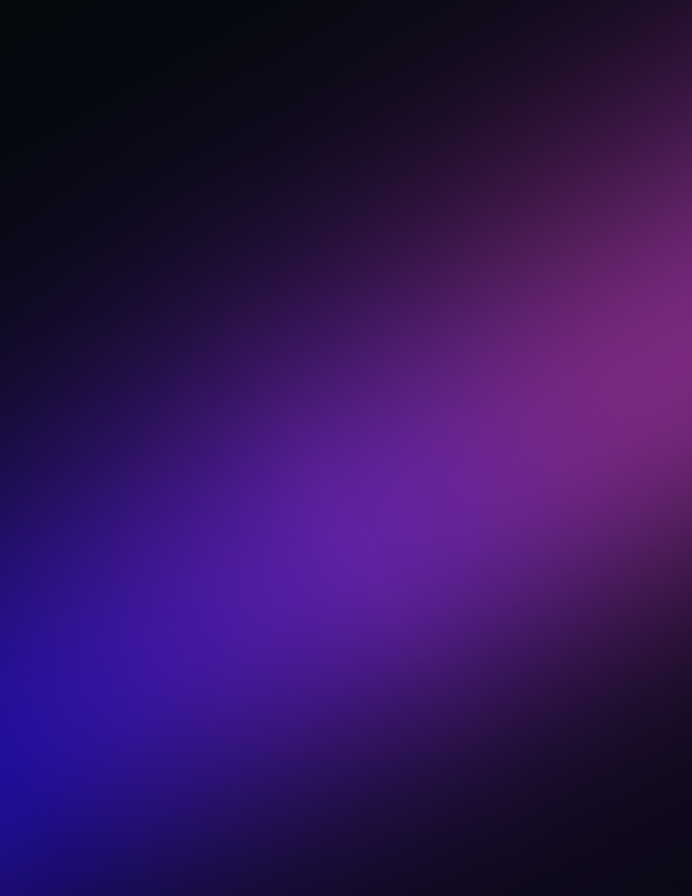
Reproduce this background procedurally as a Shadertoy shader.

```glsl
// A soft diagonal glow running from blue through violet to magenta on near-black.

float hash(vec2 p) {
    return fract(sin(dot(p, vec2(127.1, 311.7))) * 43758.55);
}

// Hue of the beam, by distance along its axis
vec3 beamColor(float t) {
    vec3 blue = vec3(0.13, 0.055, 0.60);
    vec3 violet = vec3(0.375, 0.13, 0.64);
    vec3 magenta = vec3(0.47, 0.16, 0.49);
    vec3 color = mix(blue, violet, clamp(t / 0.46, 0.0, 1.0));
    return mix(color, magenta, smoothstep(0.40, 0.86, t));
}

void mainImage(out vec4 fragColor, in vec2 fragCoord) {
    vec2 uv = fragCoord / iResolution.xy;
    vec2 p = vec2(uv.x * 0.775, uv.y);

    // Rotate into the beam: t runs along it, d across it
    vec2 axis = normalize(vec2(0.874, 0.486));
    vec2 q = p - vec2(0.0, 0.167);
    float t = dot(q, axis);
    float d = dot(q, vec2(-axis.y, axis.x));

    // The falloff is wider above the ridge than below it
    float spread = d > 0.0 ? 0.285 : 0.245;
    float glow = exp(-d * d / (spread * spread));

    // Dark backdrop, cooler in the upper left
    vec3 backdrop = mix(vec3(0.042, 0.030, 0.085), vec3(0.012, 0.034, 0.050),
                        smoothstep(0.25, 0.75, d));
    vec3 color = mix(backdrop, beamColor(t), glow);

    // Fine grain hides banding
    color += (hash(floor(uv * vec2(396.0, 512.0))) - 0.5) / 255.0;
    fragColor = vec4(color, 1.0);
}
```
